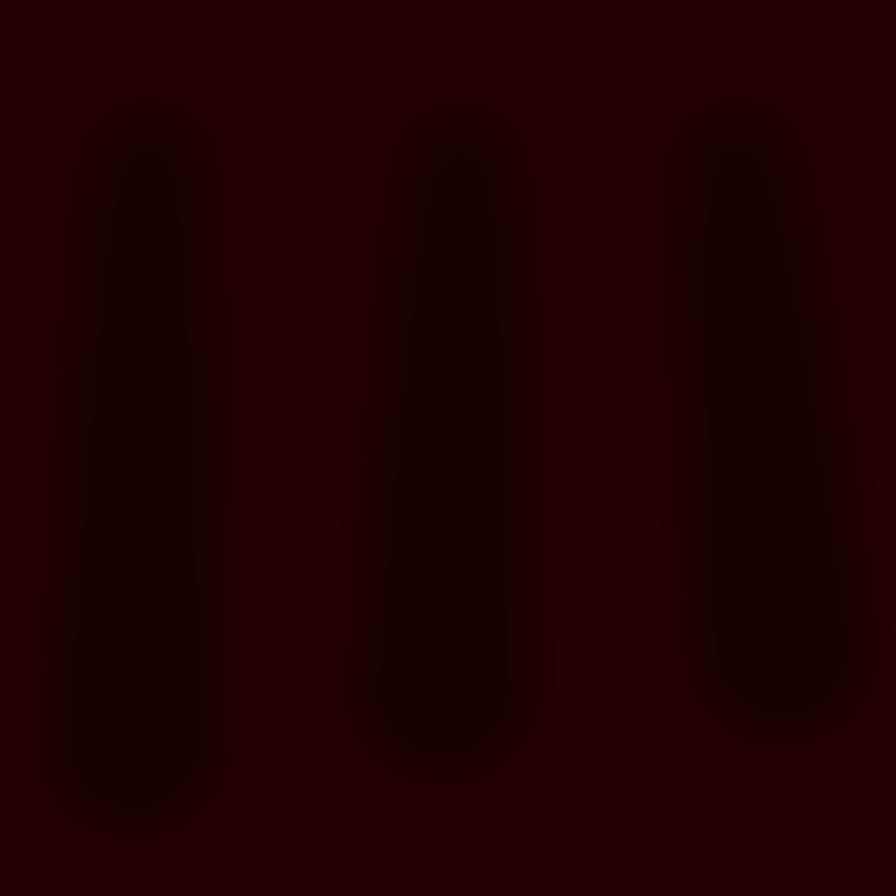
A Shadertoy shader for this background:

```glsl
// Three soft, near-black vertical smudges on a deep red field.
// Each smudge is a blurred line segment whose dark core widens downward;
// a faint cool tint lies in the falloff between core and field.

const vec3 FIELD_RED = vec3(0.150, 0.0, 0.0);
const vec3 CORE_DARK = vec3(0.086, 0.0, 0.0);
const vec3 RIM_TINT = vec3(0.0, 0.0, 0.010);

const float OUTER_RADIUS = 0.154;
const float TOP_CORE = -0.026;    // negative: the core never fully saturates
const float BOTTOM_CORE = 0.043;

// Darkness from 0 to 1 around the segment from top to bottom.
float smudge(vec2 p, vec2 top, vec2 bottom) {
    vec2 axis = bottom - top;
    float along = clamp(dot(p - top, axis) / dot(axis, axis), 0.0, 1.0);
    float dist = length(p - top - axis * along);
    float core = mix(TOP_CORE, BOTTOM_CORE, sqrt(along));
    return 1.0 - smoothstep(core, OUTER_RADIUS, dist);
}

// Bell curve centred on the given level.
float bell(float value, float centre, float width) {
    float t = (value - centre) / width;
    return exp(-t * t);
}

void mainImage(out vec4 fragColor, in vec2 fragCoord) {
    vec2 uv = fragCoord / iResolution.xy;

    // Axis of each smudge: top point in xy, bottom point in zw
    vec4 axes[3] = vec4[3](
        vec4(0.165, 0.811, 0.150, 0.173),
        vec4(0.514, 0.805, 0.495, 0.232),
        vec4(0.823, 0.811, 0.872, 0.277));

    // Overlapping falloffs multiply like layers of shade
    float light = 1.0;
    for (int i = 0; i < 3; i++) {
        light *= 1.0 - smudge(uv, axes[i].xy, axes[i].zw);
    }
    float darkness = 1.0 - light;

    vec3 color = mix(FIELD_RED, CORE_DARK, darkness);
    color += RIM_TINT * bell(darkness, 0.62, 0.16);
    fragColor = vec4(color, 1.0);
}
```
